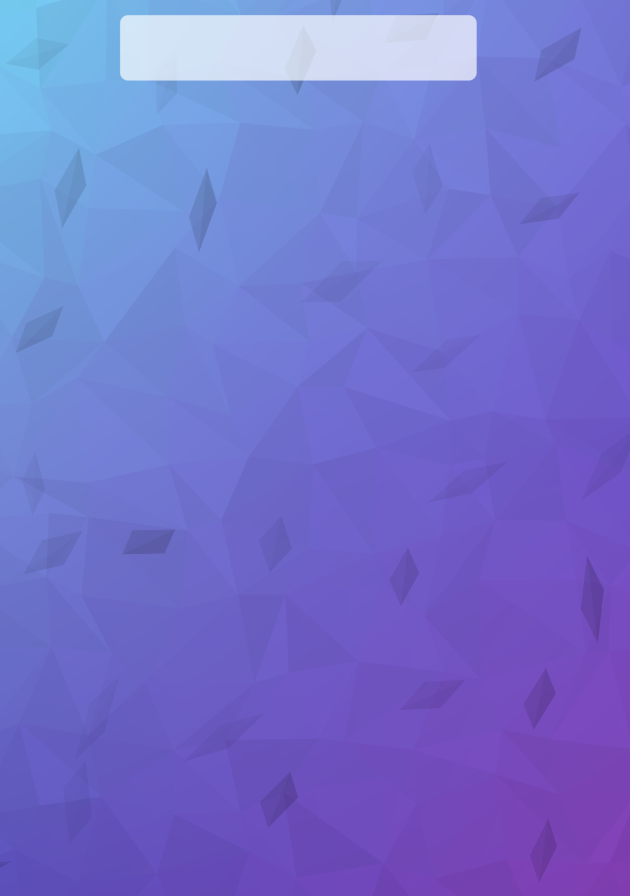
A Shadertoy shader for this background:

```glsl
// Low-poly backdrop: a cyan-to-violet gradient broken into flat triangles,
// scattered dark shards, and a translucent rounded panel near the top.
// Facets come from a jittered grid; shards from a coarser hashed grid.

const float FACET_SIZE = 0.074;      // all lengths are in canvas heights
const float FACET_JITTER = 0.68;
const float FACET_CONTRAST = 0.055;
const float FACET_FLATNESS = 0.6;
const float SHARD_SPACING = 0.142;
const float SHARD_CHANCE = 0.68;
const vec2 SHARD_LENGTH = vec2(0.032, 0.056);
const vec2 SHARD_WIDTH = vec2(0.012, 0.020);
const vec2 SHARD_DARKNESS = vec2(0.05, 0.17);
const vec2 PANEL_CENTER = vec2(0.333, 0.9466);
const vec2 PANEL_HALF = vec2(0.199, 0.0365);
const float PANEL_RADIUS = 0.009;
const float PANEL_OPACITY = 0.68;

// Gradient colours: left, middle, right on three rows
const vec3 TOP_L = vec3(0.45, 0.80, 0.94);
const vec3 TOP_M = vec3(0.47, 0.61, 0.88);
const vec3 TOP_R = vec3(0.45, 0.46, 0.84);
const vec3 MID_L = vec3(0.45, 0.53, 0.83);
const vec3 MID_M = vec3(0.43, 0.41, 0.80);
const vec3 MID_R = vec3(0.43, 0.33, 0.78);
const vec3 LOW_L = vec3(0.36, 0.31, 0.73);
const vec3 LOW_M = vec3(0.42, 0.28, 0.72);
const vec3 LOW_R = vec3(0.51, 0.24, 0.69);

float hash(vec2 p) {
    vec3 q = fract(p.xyx * vec3(0.1031, 0.1030, 0.0973));
    q += dot(q, q.yzx + 33.33);
    return fract((q.x + q.y) * q.z);
}

vec2 hash2(vec2 p) {
    return vec2(hash(p + 17.3), hash(p + 61.7));
}

vec3 mix3(vec3 a, vec3 b, vec3 c, float t) {
    return t < 0.5 ? mix(a, b, 2.0 * t) : mix(b, c, 2.0 * t - 1.0);
}

vec3 gradient(vec2 p, float aspect) {
    vec2 uv = clamp(vec2(p.x / aspect, p.y), 0.0, 1.0);
    return mix3(mix3(LOW_L, LOW_M, LOW_R, uv.x),
                mix3(MID_L, MID_M, MID_R, uv.x),
                mix3(TOP_L, TOP_M, TOP_R, uv.x), uv.y);
}

vec2 meshVertex(vec2 id) {
    return (id + 0.5 + FACET_JITTER * (hash2(id + 40.0) - 0.5)) * FACET_SIZE;
}

// Signed distance to the line ab, positive on its left
float lineSide(vec2 p, vec2 a, vec2 b) {
    vec2 e = normalize(b - a);
    return e.x * (p.y - a.y) - e.y * (p.x - a.x);
}

float triangleCover(vec2 p, vec2 a, vec2 b, vec2 c, float px) {
    float d = min(lineSide(p, a, b), min(lineSide(p, b, c), lineSide(p, c, a)));
    return smoothstep(-px, px, d);
}

// Blends the flat colours of all triangles covering p
vec3 facets(vec2 p, float aspect, float px) {
    vec3 base = gradient(p, aspect);
    vec4 sum = vec4(base, 1.0) * 0.0001;
    vec2 cell = floor(p / FACET_SIZE - 0.5);
    for (int j = -1; j <= 1; j++)
    for (int i = -1; i <= 1; i++) {
        vec2 id = cell + vec2(i, j);
        vec2 a = meshVertex(id), b = meshVertex(id + vec2(1, 0));
        vec2 c = meshVertex(id + 1.0), d = meshVertex(id + vec2(0, 1));
        bool rising = hash(id + 9.1) < 0.5;
        for (int k = 0; k < 2; k++) {
            vec2 u = k == 0 ? a : c;
            vec2 v = k == 0 ? b : d;
            vec2 w = rising ? (k == 0 ? c : a) : (k == 0 ? d : b);
            float cover = triangleCover(p, u, v, w, px);
            vec3 flatColor = gradient((u + v + w) / 3.0, aspect);
            float shade = 1.0 + FACET_CONTRAST * (hash(id + 23.0 * float(k + 1)) - 0.5);
            sum += vec4(mix(base, flatColor, FACET_FLATNESS) * shade, 1.0) * cover;
        }
    }
    return sum.rgb / sum.a;
}

// Darkening from skewed kites whose two halves differ in tone
float shards(vec2 p, float px) {
    float light = 1.0;
    vec2 cell = floor(p / SHARD_SPACING);
    for (int j = -1; j <= 1; j++)
    for (int i = -1; i <= 1; i++) {
        vec2 id = cell + vec2(i, j) + 80.0;
        if (hash(id + 5.0) > SHARD_CHANCE) continue;
        vec2 r = hash2(id), s = hash2(id + 31.0);
        vec2 q = p - (id - 80.0 + 0.15 + 0.7 * r) * SHARD_SPACING;
        float angle = mix(0.25, 1.75, s.x);
        q = vec2(cos(angle) * q.x + sin(angle) * q.y, cos(angle) * q.y - sin(angle) * q.x);
        q.x += (s.y - 0.5) * 1.4 * q.y;
        float halfW = mix(SHARD_WIDTH.x, SHARD_WIDTH.y, r.y);
        float halfL = mix(SHARD_LENGTH.x, SHARD_LENGTH.y, r.x);
        float d = (abs(q.x) / halfL + abs(q.y) / halfW - 1.0) * halfW;
        float tone = mix(1.0, 0.72, smoothstep(-px, px, q.y));
        float dark = mix(SHARD_DARKNESS.x, SHARD_DARKNESS.y, s.y * s.y);
        light *= 1.0 - dark * tone * smoothstep(px, -px, d);
    }
    return light;
}

void mainImage(out vec4 fragColor, in vec2 fragCoord) {
    float px = 0.8 / iResolution.y;
    vec2 p = fragCoord / iResolution.y;
    vec3 color = facets(p, iResolution.x / iResolution.y, px) * shards(p, px);
    // Translucent panel
    vec2 q = abs(p - PANEL_CENTER) - PANEL_HALF + PANEL_RADIUS;
    float d = length(max(q, 0.0)) + min(max(q.x, q.y), 0.0) - PANEL_RADIUS;
    color = mix(color, vec3(1.0), PANEL_OPACITY * smoothstep(px, -px, d));
    fragColor = vec4(color, 1.0);
}
```
